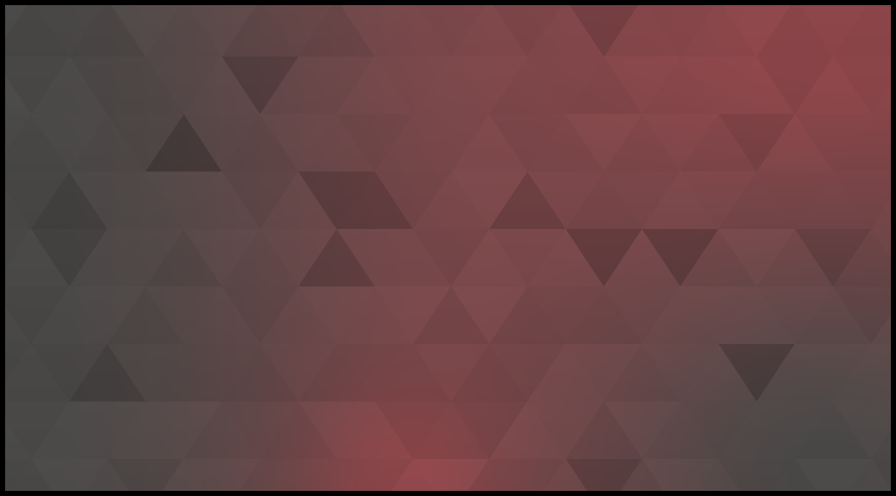
Give the GLSL for this background, as a Shadertoy shader.

```glsl
// A charcoal and muted red backdrop split into a lattice of faint triangles.
// Soft Gaussian glows set the colour; each facet gets a hashed tone, with a
// few stronger accents, and a thin black frame surrounds everything.

// Chosen facets: column (half sides), row (from the top), tone in percent
const ivec3 ACCENTS[16] = ivec3[16](
    ivec3(13, -1, -11), ivec3(4, 0, -15),  ivec3(2, 1, -20),  ivec3(17, 1, -8),
    ivec3(-1, 2, -12),  ivec3(6, 2, -16),  ivec3(7, 2, -15),  ivec3(11, 2, -11),
    ivec3(-1, 3, -10),  ivec3(6, 3, -13),  ivec3(13, 3, -16), ivec3(15, 3, -17),
    ivec3(19, 3, -12),  ivec3(0, 5, -13),  ivec3(17, 5, -16), ivec3(13, 7, -14));

float hash(ivec2 cell) {
    vec3 h = fract(vec3(cell.xyx) * vec3(0.1031, 0.1030, 0.0973) + 0.37);
    h += dot(h, h.yzx + 33.33);
    return fract((h.x + h.y) * h.z);
}

// Elliptical falloff, 1 at its centre
float glow(vec2 p, vec2 centre, vec2 radius) {
    vec2 d = (p - centre) / radius;
    return exp(-dot(d, d));
}

// Relative brightness of the triangle containing p
float facetTone(vec2 p) {
    // Lattice coordinates: side 0.154, row height 0.1158
    float x = (p.x - 0.1394) / 0.154;
    float y = (1.0 - p.y - 0.1143) / 0.1158;
    ivec2 facet = ivec2(floor(x - 0.5 * y) + floor(x + 0.5 * y), floor(y));

    float tone = 0.09 * (hash(facet) - 0.5);
    for (int i = 0; i < 16; i++) {
        if (ACCENTS[i].xy == facet) tone = 0.01 * float(ACCENTS[i].z);
    }
    // Slight shading from the top to the bottom of each row
    return 1.0 + tone + 0.025 * (0.5 - fract(y));
}

// Smooth colour field beneath the facets
vec3 backdrop(vec2 p) {
    float redness = 0.7 * smoothstep(0.047, 1.01, p.x);
    redness += 0.33 * glow(p, vec2(1.69, 0.883), vec2(0.54, 0.28));
    redness += 0.43 * glow(p, vec2(0.798, 0.014), vec2(0.211));
    redness *= 1.0 - glow(p, vec2(1.667, 0.061), vec2(0.446, 0.376));
    vec3 charcoal = vec3(0.285, 0.282, 0.277);
    vec3 red = vec3(0.55, 0.273, 0.29);
    return mix(charcoal, red, min(redness, 1.0));
}

void mainImage(out vec4 fragColor, in vec2 fragCoord) {
    float pixel = 1.0 / iResolution.y;
    vec2 p = fragCoord * pixel;
    vec2 size = iResolution.xy * pixel;

    // Average four samples to smooth the facet edges
    float tone = 0.0;
    for (int i = 0; i < 4; i++) {
        vec2 offset = vec2(i % 2, i / 2) * 0.5 - 0.25;
        tone += 0.25 * facetTone(p + offset * pixel);
    }
    vec3 color = backdrop(p) * tone;

    // Black frame
    vec2 inset = min(p, size - p);
    float edge = min(inset.x, inset.y) - 0.0105;
    color *= smoothstep(-0.5 * pixel, 0.5 * pixel, edge);
    fragColor = vec4(color, 1.0);
}
```
